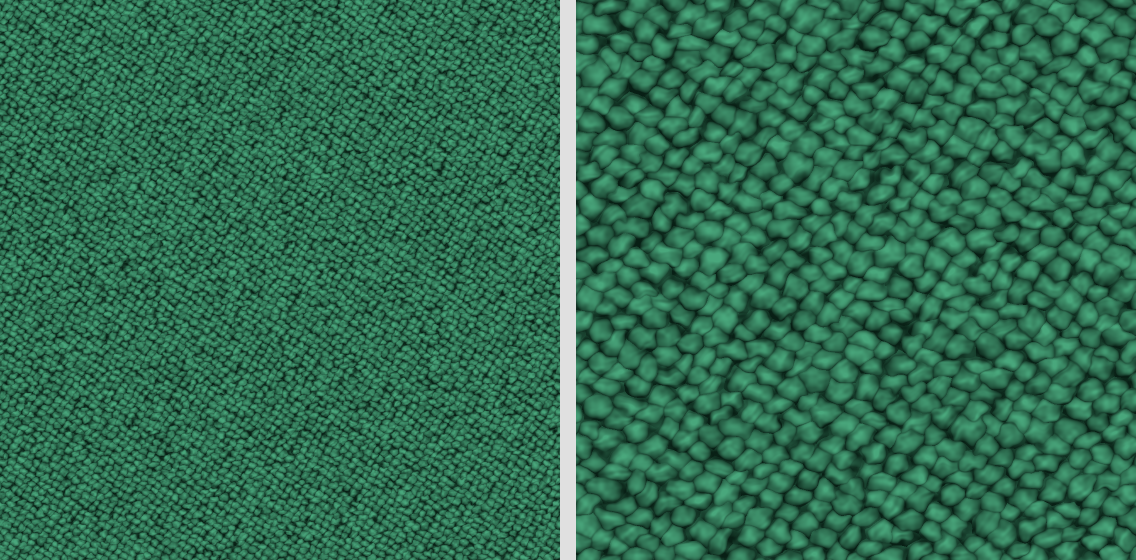
Left: the whole. Right: its middle third, enlarged.
A Shadertoy shader for this texture:

```glsl
// Green tufted wool cloth: plump yarn loops on a slanted, jittered lattice.
// Each point takes the highest of the nearby ragged domes; grooves between
// the falling rows go dark, and fine fibre noise streaks every loop.

const vec2 ROW_STEP = vec2(0.0106, -0.0073);   // lattice step along a falling row
const vec2 RISE_STEP = vec2(0.0064, 0.0108);   // lattice step to the next row
const vec2 LOOP_RADII = vec2(0.0086, 0.0064);
const float LOOP_ANGLE = 0.40;
const float ANGLE_SPREAD = 1.0;
const float JITTER = 0.34;
const float HEIGHT_SPREAD = 0.35;
const float WARP_SCALE = 38.0;
const float WARP_AMOUNT = 0.0045;
const float RAGGED_SCALE = 165.0;
const float RAGGED_AMOUNT = 0.0044;
const float GROOVE_DEPTH = 0.09;
const vec2 FIBRE_SCALE = vec2(100.0, 420.0);   // along and across a loop
const vec3 DEEP_GREEN = vec3(0.05, 0.16, 0.11);
const vec3 WOOL_GREEN = vec3(0.27, 0.62, 0.46);
const int SAMPLES = 2;                         // per axis, for smooth edges

// Integer hash giving three values in 0..1 per cell
vec3 hash3(ivec2 cell) {
    uvec3 v = uvec3(uvec2(cell + 4096), 77u) * 1664525u + 1013904223u;
    v.x += v.y * v.z; v.y += v.z * v.x; v.z += v.x * v.y;
    v ^= v >> 16u;
    v.x += v.y * v.z; v.y += v.z * v.x; v.z += v.x * v.y;
    return vec3(v >> 8u) / 16777216.0;
}

// Smooth value noise, three channels
vec3 noise3(vec2 p) {
    ivec2 i = ivec2(floor(p));
    vec2 f = fract(p);
    f = f * f * (3.0 - 2.0 * f);
    vec3 low = mix(hash3(i), hash3(i + ivec2(1, 0)), f.x);
    vec3 high = mix(hash3(i + ivec2(0, 1)), hash3(i + ivec2(1, 1)), f.x);
    return mix(low, high, f.y);
}

vec2 rotate(vec2 p, float angle) {
    float c = cos(angle), s = sin(angle);
    return vec2(c * p.x + s * p.y, c * p.y - s * p.x);
}

// Brightness of the wool, 0 in the gaps to 1 on lit loops
float woolTone(vec2 p) {
    vec3 patches = noise3(p * WARP_SCALE);
    vec3 ragged = noise3(p * RAGGED_SCALE);
    vec2 warped = p + (patches.xy - 0.5) * WARP_AMOUNT;
    mat2 lattice = mat2(ROW_STEP, RISE_STEP);
    vec2 weave = inverse(lattice) * warped;
    warped += (ragged.xy - 0.5) * RAGGED_AMOUNT;
    ivec2 home = ivec2(floor(inverse(lattice) * warped));

    // Find the top loop and the runner-up
    float top = -9.0, second = -9.0;
    vec2 topLocal = vec2(0.0), topOffset = vec2(0.0);
    vec3 topRandom = vec3(0.0);
    for (int y = -1; y <= 1; y++)
    for (int x = -1; x <= 1; x++) {
        ivec2 cell = home + ivec2(x, y);
        vec3 place = hash3(cell);
        vec3 look = hash3(cell + ivec2(517, 911));
        vec2 centre = lattice * (vec2(cell) + 0.5 + (place.xy - 0.5) * JITTER);
        vec2 offset = warped - centre;
        vec2 local = rotate(offset, LOOP_ANGLE + (place.z - 0.5) * ANGLE_SPREAD);
        vec2 q = local / (LOOP_RADII * mix(0.87, 1.15, look.x));
        float height = 1.0 - dot(q, q) + HEIGHT_SPREAD * look.y;
        if (height > top) {
            second = top;
            top = height;
            topLocal = local;
            topOffset = offset;
            topRandom = look;
        } else {
            second = max(second, height);
        }
    }

    // Round shading, broken creases, row grooves and light from above
    float dome = pow(clamp(top - HEIGHT_SPREAD * topRandom.y, 0.0, 1.0), 0.6);
    float creaseFloor = mix(0.45, 0.9, ragged.z);
    float crease = mix(creaseFloor, 1.0, smoothstep(0.0, 0.5, top - second));
    float groove = cos(6.2832 * weave.y);
    float lit = topOffset.y / LOOP_RADII.y;

    // Fibres follow each loop; fuzz breaks it up
    float fibre = noise3(topLocal * FIBRE_SCALE + topRandom.xz * 90.0).x - 0.5;
    float fuzz = noise3(p * 330.0).y - 0.5;
    float tone = 0.15 + 0.71 * dome * crease + 0.10 * lit - GROOVE_DEPTH * groove;
    tone += 0.15 * (topRandom.z - 0.5) + 0.32 * fibre + 0.24 * fuzz;
    tone += 0.10 * (ragged.z - 0.5);
    return clamp(tone, -0.08, 1.08);
}

void mainImage(out vec4 fragColor, in vec2 fragCoord) {
    float tone = 0.0;
    for (int y = 0; y < SAMPLES; y++)
    for (int x = 0; x < SAMPLES; x++) {
        vec2 shift = (vec2(x, y) + 0.5) / float(SAMPLES) - 0.5;
        tone += woolTone((fragCoord + shift) / iResolution.y);
    }
    tone /= float(SAMPLES * SAMPLES);
    fragColor = vec4(mix(DEEP_GREEN, WOOL_GREEN, tone), 1.0);
}
```
